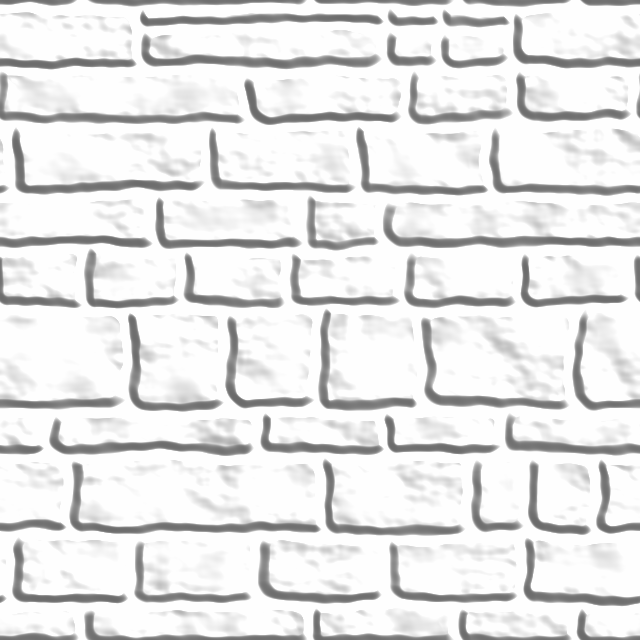
Write a Shadertoy shader that draws this texture map.

```glsl
// A tileable wall of rough stones in ten uneven courses, drawn as a pale relief.
// Each stone is a warped rounded box with a bevel and a grain; the slope of that
// height field away from an upper-right light gives the soft grey joint lines.

const float PI = 3.14159265;
const int COURSES = 10;
const float INSET = 0.0075;       // half the mortar gap
const float BEVEL = 0.0072;       // half the width of a stone's sloping rim
const float LIGHT_STEP = 0.0032;  // sampling distance for the slope
const vec2 LIGHT_DIR = vec2(0.64, 0.77);

// Course limits, measured down from the top edge.
const float COURSE_LIMIT[11] = float[11](
    0.0, 0.097, 0.184, 0.293, 0.379, 0.472, 0.632, 0.699, 0.826, 0.934, 1.0);

// Per course: stone count, first joint, and two amounts that skew the widths.
const vec4 COURSE_STYLE[10] = vec4[10](
    vec4(4, 0.228, -0.03, 0.15), vec4(4, 0.004, 0.14, 0.04),
    vec4(4, 0.026, 0.04, 0.03), vec4(3, 0.254, -0.24, 0.12),
    vec4(6, 0.0, -0.04, -0.007), vec4(5, 0.211, -0.13, 0.03),
    vec4(4, 0.085, 0.026, 0.06), vec4(5, 0.12, 0.18, 0.09),
    vec4(5, 0.029, -0.013, -0.004), vec4(4, 0.137, 0.09, 0.045));

float hash(vec2 cell) {
    vec3 q = fract(cell.xyx * 0.1031);
    q += dot(q, q.yzx + 33.33);
    return fract((q.x + q.y) * q.z);
}

float cornerSlope(vec2 cell, vec2 offset, vec2 period, float seed) {
    float angle = 2.0 * PI * hash(mod(cell, period) + seed);
    return dot(vec2(cos(angle), sin(angle)), offset);
}

// Gradient noise that repeats over the unit square.
float gradientNoise(vec2 p, vec2 period, float seed) {
    p *= period;
    vec2 i = floor(p), f = fract(p);
    vec2 u = f * f * f * (f * (f * 6.0 - 15.0) + 10.0);
    vec2 e = vec2(1, 0);
    float low = mix(cornerSlope(i, f, period, seed),
                    cornerSlope(i + e.xy, f - e.xy, period, seed), u.x);
    float high = mix(cornerSlope(i + e.yx, f - e.yx, period, seed),
                     cornerSlope(i + e.xx, f - e.xx, period, seed), u.x);
    return mix(low, high, u.y);
}

float roundedBox(vec2 p, vec2 halfSize, float radius) {
    vec2 q = abs(p) - halfSize + radius;
    return length(max(q, 0.0)) + min(max(q.x, q.y), 0.0) - radius;
}

float jointPosition(vec4 style, float index) {
    float t = index / style.x;
    return style.y + t + style.z * sin(PI * t) + style.w * sin(2.0 * PI * t);
}

// Signed distance to the stone around p; its identity goes to stoneId.
float stoneDistance(vec2 p, out vec2 stoneId) {
    p += INSET;
    float down = fract(1.0 - p.y);
    int course = 0;
    for (int i = 1; i < COURSES; i++)
        if (down >= COURSE_LIMIT[i]) course = i;

    vec4 style = COURSE_STYLE[course];
    float across = style.y + fract(p.x - style.y);
    float index = 0.0;
    for (float k = 1.0; k < style.x; k++)
        if (across >= jointPosition(style, k)) index = k;
    stoneId = vec2(index, float(course));

    vec2 low = vec2(jointPosition(style, index), COURSE_LIMIT[course]);
    vec2 high = vec2(jointPosition(style, index + 1.0), COURSE_LIMIT[course + 1]);

    // Thin capping slabs lie over part of the top course.
    float slab = 0.031;
    if (course == 0 && index < 2.5) {
        if (down < slab) high.y = slab;
        else low.y = slab;
    }
    vec2 halfSize = 0.5 * (high - low) - INSET;
    float radius = min(mix(0.008, 0.024, hash(stoneId + 7.0)), min(halfSize.x, halfSize.y));
    return roundedBox(vec2(across, down) - 0.5 * (low + high), halfSize, radius);
}

float wallHeight(vec2 p) {
    // Slow bends and small chips make the edges irregular.
    vec2 bend = vec2(gradientNoise(p, vec2(9, 13), 3.0), gradientNoise(p, vec2(8, 9), 19.0));
    vec2 chip = vec2(gradientNoise(p, vec2(34), 41.0), gradientNoise(p, vec2(30), 59.0));
    vec2 stoneId;
    float dist = stoneDistance(p + 0.011 * bend + 0.0045 * chip, stoneId);

    float body = smoothstep(-BEVEL, BEVEL, -dist);
    float relief = mix(0.7, 1.1, hash(stoneId + 23.0)) + 0.35 * gradientNoise(p, vec2(12), 71.0);

    // Grain shows in patches and is strongest close to the rim.
    float patches = smoothstep(-0.25, 0.35, gradientNoise(p, vec2(7, 9), 83.0));
    float rim = 1.0 - smoothstep(0.004, 0.026, -dist);
    float grain = gradientNoise(p, vec2(20, 31), 97.0) + 0.5 * gradientNoise(p, vec2(47, 61), 113.0);
    return body * (relief + grain * (0.03 + 0.12 * patches + 0.10 * rim));
}

void mainImage(out vec4 fragColor, in vec2 fragCoord) {
    vec2 uv = fragCoord / iResolution.xy;
    vec2 halfStep = 0.5 * LIGHT_STEP * LIGHT_DIR;
    float slope = wallHeight(uv + halfStep) - wallHeight(uv - halfStep);

    // Only slopes turned from the light darken, levelling off at mid grey.
    float shade = 0.58 * (1.0 - exp(-13.0 * max(slope - 0.003, 0.0)));
    fragColor = vec4(vec3(0.995 - shade), 1.0);
}
```
